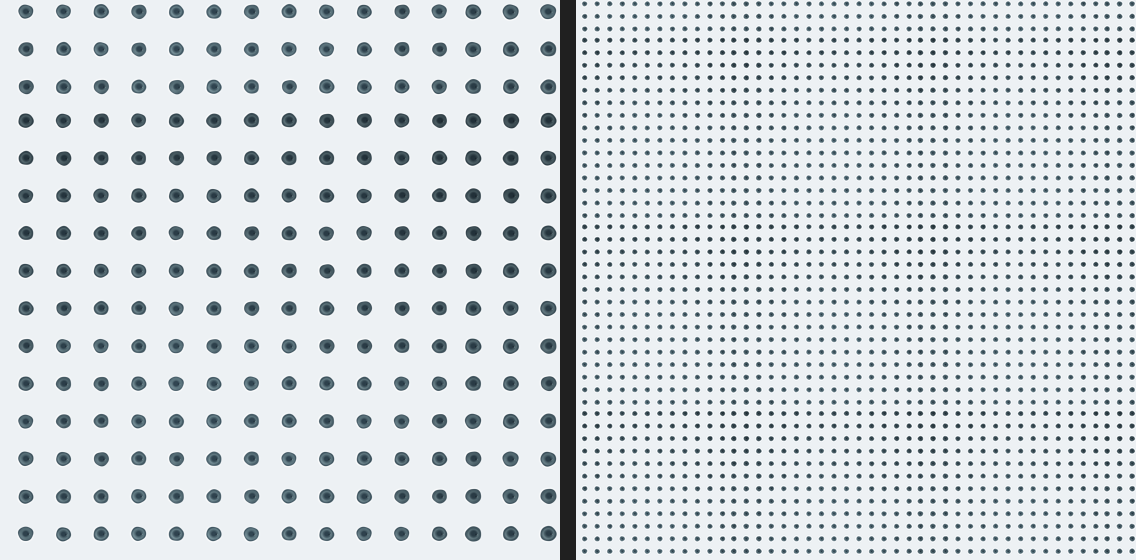
Left, the tile; right, the same tile 3 across and 3 down.
A Shadertoy shader for this pattern:

```glsl
// Square grid of small slate-blue domed studs on a pale ground.
// Each cell holds one shaded ellipse with a dark core, a pinhole, a glint and
// a pale halo; position, size and tone drift slowly over the wrapped grid.
#define REPEATS 15.0
#define GRID_SHIFT 0.22
#define DRIFT 0.0068
#define RADIUS 0.200
#define FLATTEN 0.94
#define WOBBLE 0.006
#define HALO_STRENGTH 0.75
#define GROUND vec3(0.928, 0.945, 0.957)
#define RIM vec3(0.24, 0.32, 0.36)
#define BODY vec3(0.35, 0.44, 0.47)
#define CORE vec3(0.14, 0.21, 0.255)
#define GLINT vec3(0.53, 0.61, 0.63)

const float TAU = 6.2831853;

float hash(vec2 p) {
    return fract(sin(dot(p, vec2(127.1, 311.7))) * 43758.5453);
}

// Filled disc coverage with a soft edge
float disc(vec2 p, float radius, float soft) {
    return 1.0 - smoothstep(radius - soft, radius + soft, length(p));
}

// Shading inside a stud; q is in units of the stud radius
vec3 studColor(vec2 q, float darkness, float seed, float soft) {
    float r = length(q);
    vec3 col = mix(BODY, RIM, smoothstep(0.62, 0.95, r));

    // Lit crescent on the lower left and a faint turned ring
    float side = dot(q, normalize(vec2(-0.8, -0.6)));
    col += 0.07 * smoothstep(0.2, 0.8, side) * (1.0 - smoothstep(0.75, 1.0, r));
    col += 0.02 * sin(r * 17.0 + seed * TAU);

    // Dark core, pinhole and glint
    vec2 coreCentre = vec2(0.04, 0.04) + 0.06 * (seed - 0.5);
    col = mix(col, CORE, 0.85 * disc(q - coreCentre, 0.46, 0.22));
    col = mix(col, GLINT, 0.65 * disc(q - vec2(0.46, -0.10), 0.10, soft));
    col = mix(col, CORE * 0.8, 0.85 * disc(q - vec2(0.34, -0.06), 0.11, soft));

    return col * mix(1.14, 0.72, darkness);
}

void mainImage(out vec4 fragColor, in vec2 fragCoord) {
    vec2 grid = fragCoord / iResolution.xy * REPEATS - GRID_SHIFT;
    vec2 cell = mod(floor(grid), REPEATS);
    float pixel = REPEATS / min(iResolution.x, iResolution.y);
    float soft = max(0.75 * pixel, 0.018);

    // Spacing is a little wide, reset once per tile in each direction
    vec2 turn = mod(cell + 3.0, REPEATS);
    float seed = hash(cell);
    vec2 jitter = 0.016 * (vec2(seed, hash(cell + 37.0)) - 0.5);
    vec2 p = fract(grid) - (0.676 - GRID_SHIFT + DRIFT * turn + jitter);

    // Slightly uneven outline, larger in the first columns after the reset
    p.y /= FLATTEN;
    float angle = atan(p.y, p.x);
    float wobble = WOBBLE * (sin(3.0 * angle + seed * TAU) + 0.5 * sin(5.0 * angle - seed * 11.0));
    float radius = RADIUS * (0.98 + 0.04 * hash(cell + 11.0));
    radius *= 1.0 + 0.06 * (1.0 - step(2.5, turn.x));
    float edge = length(p) - radius - wobble;

    // Tone deepens towards the last rows and the outer columns of the drift
    float rowTone = smoothstep(6.0, 14.0, turn.y);
    float columnTone = 0.5 + 0.5 * cos(TAU * (turn.x - 0.5) / REPEATS);
    float darkness = clamp(0.12 + 0.5 * rowTone + 0.3 * columnTone + 0.2 * (seed - 0.5), 0.0, 1.0);

    // Pale halo, then the stud
    float halo = 1.0 - smoothstep(0.008, 0.045, abs(edge - 0.015));
    halo *= HALO_STRENGTH * (0.6 + 0.4 * sin(angle + 3.5 + seed * 2.0));
    vec3 col = mix(GROUND, vec3(1.0), halo);
    vec3 stud = studColor(p / radius, darkness, seed, max(soft / radius, 0.08));
    col = mix(col, stud, 1.0 - smoothstep(-soft, soft, edge));

    fragColor = vec4(clamp(col, 0.0, 1.0), 1.0);
}
```
